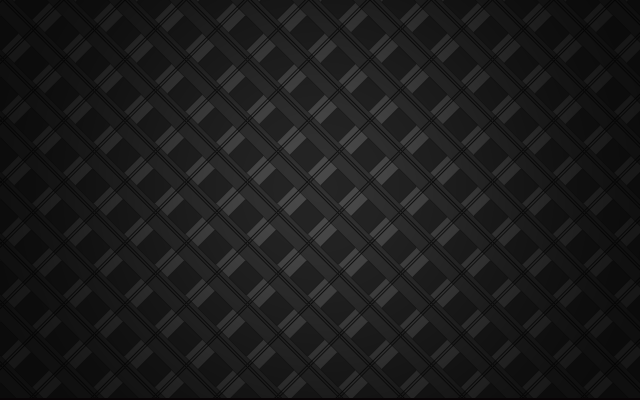
Reproduce this pattern procedurally as a WebGL 2 fragment shader.

```glsl
#version 300 es
precision highp float;
// Dark diagonal plaid: grey bands falling to the right lie over lighter bands
// rising to the right, with dark squares left between them. Each band is scored
// by a pair of black lines, and a soft central light fades toward the edges.

uniform vec2 u_resolution;
out vec4 fragColor;

// Lengths are fractions of the canvas height.
const float PERIOD = 0.1531;                // repeat across and down
const vec2 CROSSING = vec2(-0.028, 0.045);  // one line crossing, from the centre
const vec2 LIGHT_CENTRE = vec2(0.0, 0.03);
const float LIGHT_RADIUS = 0.88;
const float LIGHT_MAX = 1.06;
const float LIGHT_MIN = 0.33;
const float BORDER_HEIGHT = 0.005;

// Measures inside one repeat: x runs to the lower right, y to the upper right.
const vec2 SQUARE_START = vec2(0.25, 0.13);
const vec2 SQUARE_END = vec2(0.83, 0.69);
const float PAIR_OFFSET = 0.028;
const float LINE_HALF = 0.011;
const float SEAM_HALF = 0.009;
const float LINE_DARKNESS = 0.85;
const float SEAM_DARKNESS = 0.45;

const vec3 SQUARE_COLOUR = vec3(0.132);
const vec3 OVER_COLOUR = vec3(0.180);
const vec3 UNDER_COLOUR = vec3(0.268);
const vec3 LINE_COLOUR = vec3(0.035);
const vec3 BORDER_COLOUR = vec3(0.035, 0.015, 0.022);

// Share of a pixel of width px, centred on x, that lies between a and b.
float coverage(float x, float a, float b, float px) {
    float h = 0.5 * px;
    return clamp((min(x + h, b) - max(x - h, a)) / px, 0.0, 1.0);
}

// Line of the given half width at a repeating position.
float line(float x, float position, float halfWidth, float px) {
    float d = fract(x - position + 0.5) - 0.5;
    return coverage(d, -halfWidth, halfWidth, px);
}

float linePair(float x, float px) {
    return max(line(x, PAIR_OFFSET, LINE_HALF, px),
               line(x, -PAIR_OFFSET, LINE_HALF, px));
}

void main() {
    vec2 p = (gl_FragCoord.xy - 0.5 * u_resolution) / u_resolution.y;
    float px = 1.41421 / (PERIOD * u_resolution.y);

    // Diagonal cell coordinates
    vec2 q = (p - CROSSING) / PERIOD;
    vec2 diagonal = vec2(q.x - q.y, q.x + q.y);
    vec2 cell = fract(diagonal);

    // Bands and squares
    float insideX = coverage(cell.x, SQUARE_START.x, SQUARE_END.x, px);
    float insideY = coverage(cell.y, SQUARE_START.y, SQUARE_END.y, px);
    vec3 colour = mix(UNDER_COLOUR, SQUARE_COLOUR, insideX);
    colour = mix(OVER_COLOUR, colour, insideY);

    // Fine seams along the edges of the squares and upper bands
    float seamX = max(line(cell.x, SQUARE_START.x, SEAM_HALF, px),
                      line(cell.x, SQUARE_END.x, SEAM_HALF, px)) * insideY;
    float seamY = max(line(cell.y, SQUARE_START.y, SEAM_HALF, px),
                      line(cell.y, SQUARE_END.y, SEAM_HALF, px));
    colour = mix(colour, LINE_COLOUR, SEAM_DARKNESS * max(seamX, seamY));

    // Black line pairs in both directions
    float lines = max(linePair(cell.x, px), linePair(cell.y, px));
    colour = mix(colour, LINE_COLOUR, LINE_DARKNESS * lines);

    // Central light
    float falloff = smoothstep(0.0, LIGHT_RADIUS, length(p - LIGHT_CENTRE));
    colour *= mix(LIGHT_MAX, LIGHT_MIN, falloff);

    // Thin dark border at the foot
    float border = coverage(p.y + 0.5, -1.0, BORDER_HEIGHT, 1.0 / u_resolution.y);
    fragColor = vec4(mix(colour, BORDER_COLOUR, border), 1.0);
}
```
